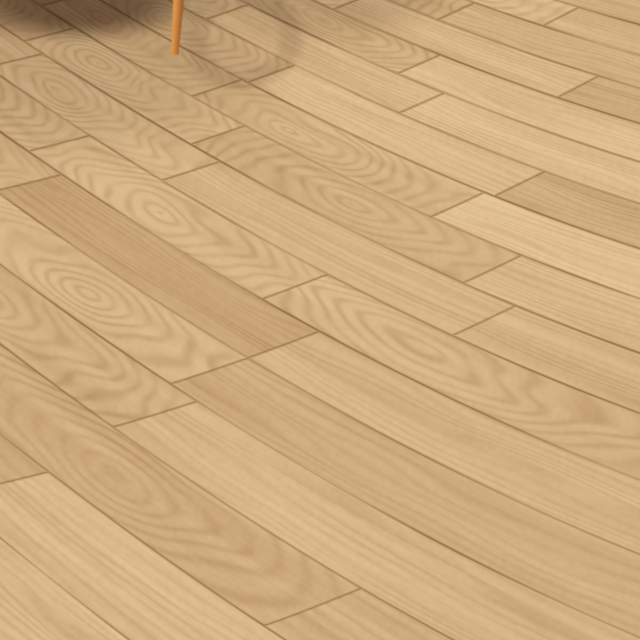
Write a WebGL 2 fragment shader that draws this texture.

```glsl
#version 300 es
precision highp float;
// Pale ash plank floor in perspective, with a chair leg and soft shadows at the top.
// A gentle bend and two projective coordinates give rows and end joints;
// every plank then gets its own tone, straight or arched grain, and fibres.

uniform vec2 u_resolution;
out vec4 fragColor;

float hash(vec2 p) {
  vec3 q = fract(vec3(p.xyx) * 0.1031);
  q += dot(q, q.yzx + 33.33);
  return fract((q.x + q.y) * q.z);
}

float noise(vec2 p) {
  vec2 cell = floor(p), f = fract(p);
  f = f * f * (3.0 - 2.0 * f);
  return mix(mix(hash(cell), hash(cell + vec2(1, 0)), f.x),
             mix(hash(cell + vec2(0, 1)), hash(cell + vec2(1, 1)), f.x), f.y);
}

// Per row: joint position, tone before it, tone after it; negative tone = arched grain
const vec3 ROWS[16] = vec3[16](
  vec3(3.02, 0.55, 0.80), vec3(2.50, -0.58, 0.6), vec3(3.10, -0.62, 0.74), vec3(3.18, -0.74, 0.58),
  vec3(3.18, 0.42, 0.70), vec3(3.36, -0.75, -0.72), vec3(3.00, 0.66, 0.64), vec3(3.14, -0.56, 0.74),
  vec3(3.41, -0.62, 0.86), vec3(3.38, 0.76, 0.48), vec3(3.90, 0.70, 0.80), vec3(3.10, 0.76, 0.70),
  vec3(3.64, 0.70, 0.42), vec3(3.30, 0.62, 0.80), vec3(3.00, 0.68, 0.50), vec3(3.70, 0.60, 0.45));

// Growth rings: elongated ovals when arched, wavering lines when straight
float grainLines(vec2 p, vec2 id, bool arched) {
  float warp = noise(p * vec2(5.0, 3.0) + id * 17.0) - 0.5;
  float phase;
  if (arched) {
    vec2 centre = vec2(0.2 + 0.45 * hash(id + 40.0), 0.5 + 0.2 * (hash(id + 71.0) - 0.5));
    phase = 8.0 * length((p - centre) * vec2(1.8, 1.0)) + 2.2 * warp;
  } else {
    phase = 8.0 * p.y + 1.2 * warp + 2.0 * noise(vec2(p.x * 1.5, p.y * 5.0) + id * 9.0);
  }
  float ring = pow(0.5 + 0.5 * sin(6.2832 * phase), 2.0);
  return ring * (0.3 + 0.7 * noise(p * vec2(4.0, 5.0) + id * 5.0));
}

// Coverage of a thin line, given a signed distance in canvas units
float lineMask(float dist, float halfWidth) {
  float blur = 0.0012 + 0.7 / u_resolution.y;
  return 1.0 - smoothstep(halfWidth - blur, halfWidth + blur, abs(dist));
}

float softOval(vec2 p, vec2 centre, vec2 radius) {
  return 1.0 - smoothstep(0.45, 1.15, length((p - centre) / radius));
}

void main() {
  vec2 uv = gl_FragCoord.xy / u_resolution;

  // Floor coordinates: rows run down to the right, joints cross them
  float bent = 1.0 - uv.y + 0.16 * uv.x * uv.x;
  float lane = (bent - 0.665 * uv.x) / (1.0 + 0.19 * uv.x);
  float across = (1.0 / (lane + 1.49) - 0.4292) / 0.0321;
  float reach = 5.0 / (bent + 0.23 * uv.x + 0.9);
  float acrossRate = length(vec2(dFdx(across), dFdy(across))) * u_resolution.y;
  float reachRate = length(vec2(dFdx(reach), dFdy(reach))) * u_resolution.y;

  // Plank identity and local position
  float row = floor(across);
  vec3 setup = ROWS[clamp(int(row), 0, 15)];
  float along = setup.x - reach;
  float segment = floor(along);
  vec2 id = vec2(row + 3.0, segment + 8.0);
  vec2 p = vec2(along - segment, across - row);
  float tone = segment < -1.5 ? 0.45 + 0.35 * hash(id) : segment < -0.5 ? setup.y : setup.z;
  bool arched = tone < 0.0 || (segment < -1.5 && hash(id + 23.0) > 0.4);

  // Grain, broad streaks and fine fibres; detail fades where planks get narrow
  float detail = 1.0 - smoothstep(0.25, 0.7, 36.0 * acrossRate / u_resolution.y);
  float level = abs(tone) + 0.07;
  level -= (arched ? 0.38 : 0.26) * grainLines(p, id, arched);
  level += 0.26 * (noise(vec2(p.x * 2.5, p.y * 6.0) + id * 31.0) - 0.5);
  level += 0.20 * detail * (noise(vec2(p.x * 22.0, p.y * 36.0) + id * 13.0) - 0.5);
  level += 0.10 * (noise(uv * 150.0) - 0.5);
  level += 0.10 * softOval(uv, vec2(0.8, 0.7), vec2(0.45, 0.3));
  vec3 color = mix(vec3(0.70, 0.55, 0.37), vec3(0.88, 0.75, 0.57), clamp(level, -0.3, 1.1));

  // Seams between rows and at plank ends, uneven in strength
  float rowSeam = lineMask((across - floor(across + 0.5)) / acrossRate, 0.0013);
  rowSeam *= 0.3 + 0.6 * noise(vec2(reach * 4.0, floor(across + 0.5) * 7.0));
  float endSeam = 0.6 * lineMask((along - floor(along + 0.5)) / reachRate, 0.0013);
  color = mix(color, vec3(0.50, 0.36, 0.22), max(rowSeam, endSeam));

  // Soft furniture shadows along the top
  float shadow = 0.42 * softOval(uv, vec2(0.12, 1.0), vec2(0.2, 0.065));
  shadow += 0.10 * softOval(uv, vec2(0.08, 0.95), vec2(0.4, 0.22));
  shadow += 0.12 * softOval(uv, vec2(0.52, 1.01), vec2(0.18, 0.08));
  float arc = length((uv - vec2(0.38, 0.94)) * vec2(1.0, 1.2)) - 0.075;
  shadow += 0.09 * (1.0 - smoothstep(0.005, 0.03, abs(arc)));
  color *= 1.0 - shadow * vec3(0.92, 1.0, 1.04);

  // Tapered chair leg, lit from the left
  float height = clamp((uv.y - 0.915) / 0.085, 0.0, 1.0);
  float side = uv.x - mix(0.273, 0.279, height);
  float leg = lineMask(side, mix(0.006, 0.0085, height));
  leg *= smoothstep(0.912, 0.917, uv.y);
  vec3 legColor = mix(vec3(0.86, 0.58, 0.30), vec3(0.62, 0.36, 0.15), smoothstep(-0.006, 0.009, side));
  color = mix(color, legColor, leg);

  fragColor = vec4(color, 1.0);
}
```
